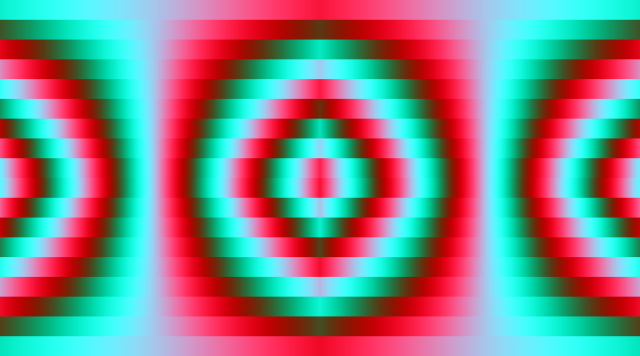
Reproduce this background procedurally as a WebGL 1 fragment shader.

```glsl
precision highp float;
// Rainbow rings built from the product of two triangle waves, one per axis.
// Height is quantised into flat bands while x stays continuous, and the
// resulting phase is coloured by a cosine palette.

#define BANDS 18.0                       // horizontal bands over the height
#define PEAK_Y 0.4967                    // height of the strongest band
#define PEAK_CYCLES 2.368                // colour cycles at the peak
#define FALLOFF 4.446                    // cycles lost per canvas height
#define NEUTRAL_X 0.259                  // neutral columns, from the centre
#define BASE_PHASE -0.031                // colour phase on those columns
#define CHANNEL_PEAKS vec3(0.17, 0.812, 0.878)

uniform vec2 u_resolution;

const float TAU = 6.2831853;

// Each channel is a cosine with its own peak along the colour cycle.
vec3 palette(float phase) {
  return 0.5 + 0.5 * cos(TAU * (phase - CHANNEL_PEAKS));
}

// Colour of one band: its amplitude scales the horizontal triangle wave.
vec3 bandColor(float band, float x) {
  float y = (band + 0.5) / BANDS;
  float amplitude = PEAK_CYCLES - FALLOFF * abs(y - PEAK_Y);
  float wave = 1.0 - abs(x - 0.5) / NEUTRAL_X;
  return palette(BASE_PHASE + amplitude * wave);
}

void main() {
  vec2 uv = gl_FragCoord.xy / u_resolution;

  // Blend the two bands around the nearest edge over one pixel.
  float position = uv.y * BANDS;
  float edge = floor(position + 0.5);
  float pixel = BANDS / u_resolution.y;
  float coverage = clamp((position - edge) / pixel + 0.5, 0.0, 1.0);

  vec3 color = mix(bandColor(edge - 1.0, uv.x), bandColor(edge, uv.x), coverage);
  gl_FragColor = vec4(color, 1.0);
}
```
